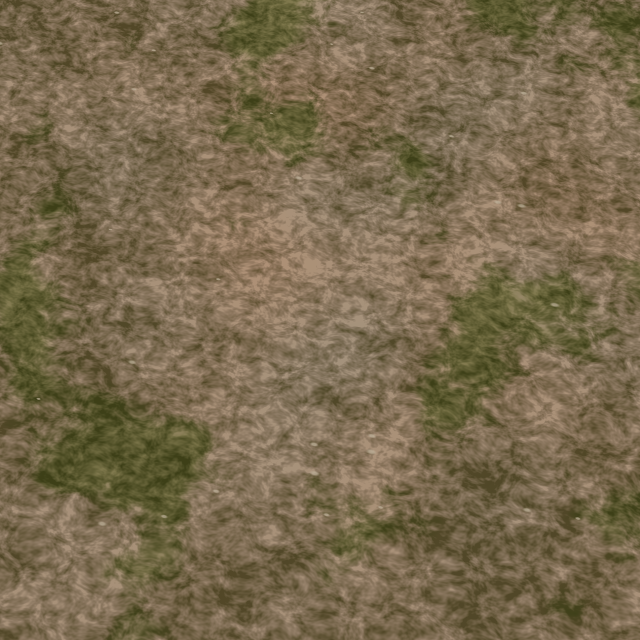
Write a WebGL 2 fragment shader that draws this texture.

```glsl
#version 300 es
precision highp float;

// Worn lawn seen at a slight slant: bare earth and dry straw with ragged
// green patches. Layered gradient noise sets a tone (patches, clumps, blades),
// which is run through an earth ramp and a grass ramp; pale flecks go on top.

uniform vec2 u_resolution;
out vec4 outColor;

// Earth ramp, dark to pale
const vec3 SHADE = vec3(0.32, 0.28, 0.155);
const vec3 OLIVE = vec3(0.41, 0.355, 0.24);
const vec3 STRAW = vec3(0.49, 0.42, 0.32);
const vec3 SOIL  = vec3(0.56, 0.48, 0.39);
const vec3 PALE  = vec3(0.66, 0.57, 0.475);
// Grass ramp
const vec3 GRASS_DARK  = vec3(0.23, 0.245, 0.085);
const vec3 GRASS_LIGHT = vec3(0.48, 0.46, 0.28);
const vec3 FLECK = vec3(0.76, 0.71, 0.62);

const float SLANT       = 0.35;  // how much features shrink towards the top
const float PATCH_FREQ  = 2.9;
const float CLUMP_FREQ  = 13.0;
const float GRAIN_FREQ  = 52.0;
const float PATCH_GAIN  = 0.38;
const float CLUMP_GAIN  = 0.42;
const float GRAIN_GAIN  = 0.62;
const float FLECK_FREQ  = 26.0;
const float FLECK_SHARE = 0.03;
const vec2  BARE_CENTRE = vec2(0.60, 0.62);
const float BARE_FALLOFF = 5.0;

vec2 hash22(vec2 p) {
    vec3 q = fract(p.xyx * vec3(0.1031, 0.1030, 0.0973));
    q += dot(q, q.yzx + 33.33);
    return fract((q.xx + q.yz) * q.zy);
}

float cornerSlope(vec2 cell, vec2 offset) {
    float angle = 6.2832 * hash22(cell + 71.0).x;
    return dot(vec2(cos(angle), sin(angle)), offset);
}

float gradientNoise(vec2 p) {
    vec2 i = floor(p), f = fract(p);
    vec2 w = f * f * f * (f * (f * 6.0 - 15.0) + 10.0);
    vec2 e = vec2(1.0, 0.0);
    float low  = mix(cornerSlope(i, f), cornerSlope(i + e.xy, f - e.xy), w.x);
    float high = mix(cornerSlope(i + e.yx, f - e.yx), cornerSlope(i + e.xx, f - e.xx), w.x);
    return mix(low, high, w.y);
}

float fbm(vec2 p, float gain) {
    float sum = 0.0, amp = 1.0;
    for (int i = 0; i < 3; i++) {
        sum += amp * gradientNoise(p);
        p = mat2(1.97, 0.26, -0.26, 1.97) * p + 17.3;
        amp *= gain;
    }
    return sum;
}

vec3 earthRamp(float t) {
    float s = clamp(t, 0.0, 1.0) * 4.0;
    vec3 c = mix(SHADE, OLIVE, clamp(s, 0.0, 1.0));
    c = mix(c, STRAW, clamp(s - 1.0, 0.0, 1.0));
    c = mix(c, SOIL, clamp(s - 2.0, 0.0, 1.0));
    return mix(c, PALE, clamp(s - 3.0, 0.0, 1.0));
}

// Sparse soft specks, one candidate per cell
float flecks(vec2 p) {
    vec2 cell = floor(p);
    vec2 spot = 0.25 + 0.5 * hash22(cell + 9.0);
    vec2 pick = hash22(cell + 140.0);
    float radius = mix(0.06, 0.14, pick.y);
    float d = length((fract(p) - spot) * vec2(0.8, 1.1));
    return step(pick.x, FLECK_SHARE) * (1.0 - smoothstep(0.4 * radius, 1.4 * radius, d));
}

void main() {
    vec2 uv = gl_FragCoord.xy / min(u_resolution.x, u_resolution.y);

    // Ground plane, with blades leaning slightly down to the right
    vec2 ground = vec2(uv.x - 0.5, uv.y) * (1.0 + SLANT * uv.y) + 3.0;
    vec2 lean = mat2(0.97, 0.24, -0.24, 0.97) * ground * vec2(0.85, 1.15);

    // Noise layers from broad to fine
    float patches = fbm(ground * PATCH_FREQ + 5.0, 0.5);
    vec2 warp = 0.35 * vec2(gradientNoise(ground * 19.0), gradientNoise(ground * 19.0 + 40.0));
    float clumps = fbm(lean * CLUMP_FREQ + warp, 0.65);
    float grain = fbm(lean * GRAIN_FREQ + 2.0 * warp, 0.65);

    // Bare earth gathers around one worn spot
    vec2 away = uv - BARE_CENTRE;
    float bare = exp(-BARE_FALLOFF * dot(away, away));
    float tone = 0.40 + 0.24 * bare + PATCH_GAIN * patches
               + CLUMP_GAIN * clumps + GRAIN_GAIN * grain;

    // Warm pink and duller grey drift across the soil
    float warmth = gradientNoise(ground * 3.3 + 60.0);
    vec3 color = earthRamp(tone);
    color *= 1.0 + warmth * bare * vec3(0.09, -0.02, -0.08);

    // Ragged grass where the ground is least worn
    float growth = fbm(ground * PATCH_FREQ + 31.0, 0.55) - 0.28 * bare
                 - 0.25 * patches - 0.22 * clumps - 0.10 * grain;
    float lush = smoothstep(0.05, 0.40, growth);
    vec3 grass = mix(GRASS_DARK, GRASS_LIGHT, clamp(tone + 0.06, 0.0, 1.0));
    color = mix(color, grass, 0.9 * lush);

    color = mix(color, FLECK, 0.7 * flecks(lean * FLECK_FREQ));
    outColor = vec4(color, 1.0);
}
```
